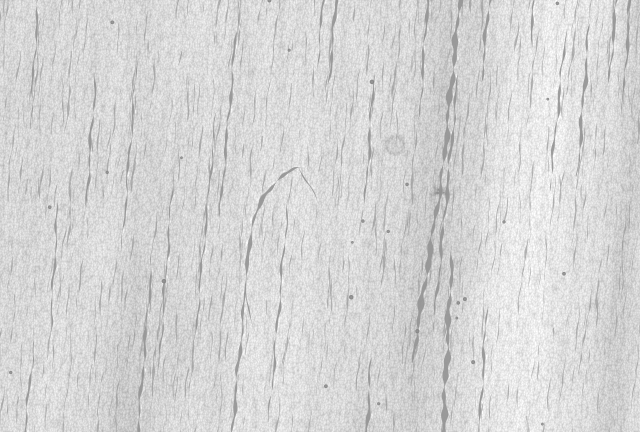
A Shadertoy shader for this texture:

```glsl
// Pale weathered timber: leaning upright grain with ragged splits and worm holes.
// Soft bands of tone carry stretched cellular grain; tapered cracks are scattered
// in jittered cells and columns, then joined by one main split and a curved one.

const float ASPECT = 1.48;         // layout width in units of canvas height
const float LEAN = 0.075;          // sideways drift of the grain per unit height
const float BASE_TONE = 0.852;
const float CRACK_TONE = 0.575;
const float HOLE_TONE = 0.50;
const float RIM_GAIN = 0.10;       // brightness of the frayed crack edges
const float FIBRE_GAIN = 0.10;
const float SPECKLE_GAIN = 0.13;
const int LONG_CRACKS = 24;
const int WORM_HOLES = 26;
const float HOLE_RADIUS = 0.0048;

float hash(vec2 c) {
    vec3 q = fract(c.xyx * 0.1031);
    q += dot(q, q.yzx + 33.33);
    return fract((q.x + q.y) * q.z);
}

float bump(float x, float centre, float spread) {
    float d = (x - centre) / spread;
    return exp(-d * d);
}

// Cellular noise: distance to the nearest jittered point
float cellular(vec2 p) {
    vec2 cell = floor(p);
    float nearest = 4.0;
    for (int j = -1; j <= 1; j++)
    for (int i = -1; i <= 1; i++) {
        vec2 c = cell + vec2(i, j);
        vec2 d = c + vec2(hash(c), hash(c + 57.3)) - p;
        nearest = min(nearest, dot(d, d));
    }
    return sqrt(nearest);
}

// Pixel coverage of a stroke with the given half width
float stroke(float across, float halfWidth) {
    float px = 1.0 / iResolution.y;
    float d = abs(across);
    return clamp((halfWidth - d) / px + 0.5, 0.0, 1.0)
         - clamp((-halfWidth - d) / px + 0.5, 0.0, 1.0);
}

// Ragged crack: x = dark opening, y = pale frayed rim
vec2 ragged(float across, float along, float taper, float width, float seed) {
    across += 0.0022 * sin(along * 38.0 + seed) + 0.001 * sin(along * 97.0 + seed * 2.3);
    float rag = 0.7 + 0.35 * sin(along * 55.0 + seed * 3.0) + 0.3 * sin(along * 143.0 + seed * 5.0);
    float halfWidth = width * taper * max(rag, 0.0);
    float fray = smoothstep(-0.1, 1.0, sin(along * 81.0 + seed) * sin(along * 217.0 + seed * 7.0));
    float rim = bump(across, halfWidth + 0.003, 0.002) * fray * taper;
    return vec2(stroke(across, halfWidth), rim);
}

vec2 split(vec2 p, vec2 top, vec2 foot, float width, float seed) {
    vec2 axis = foot - top, q = p - top;
    float len = length(axis);
    vec2 dir = axis / len;
    float along = dot(q, dir), t = along / len;
    float taper = sqrt(clamp(4.0 * t * (1.0 - t), 0.0, 1.0));
    return ragged(q.y * dir.x - q.x * dir.y, along, taper, width, seed);
}

// Short cracks, one per jittered cell of the leaning grain
float fineCracks(vec2 g, vec2 size, float width, float density, float layer) {
    vec2 cell = floor(g / size);
    float dark = 0.0;
    for (int j = -1; j <= 1; j++)
    for (int i = -1; i <= 1; i++) {
        vec2 c = cell + vec2(i, j), key = c + layer;
        if (hash(key + 3.1) > density) continue;
        vec2 mid = (c + vec2(hash(key), hash(key + 19.7))) * size;
        float reach = size.y * mix(0.15, 0.55, hash(key + 41.3));
        vec2 arm = vec2((hash(key + 8.9) - 0.4) * 0.08, 1.0) * reach;
        float w = width * mix(0.4, 1.0, hash(key + 71.9));
        dark = max(dark, split(g, mid + arm, mid - arm, w, hash(key + 5.5) * 40.0).x);
    }
    return dark;
}

// Long cracks in jittered columns, wider toward the right
vec2 longCracks(vec2 g) {
    vec2 crack = vec2(0.0);
    for (int i = 0; i < LONG_CRACKS; i++) {
        vec2 key = vec2(float(i) * 3.7, 12.4);
        float x = (float(i) + hash(key)) / float(LONG_CRACKS) * ASPECT;
        vec2 mid = vec2(x, hash(key + 23.1) * 1.1 - 0.05);
        vec2 arm = vec2((hash(key + 9.2) - 0.45) * 0.05, 1.0) * mix(0.12, 0.32, hash(key + 31.7));
        float w = mix(0.0018, 0.0034, hash(key + 47.0)) + 0.0011 * x / ASPECT;
        crack = max(crack, split(g, mid + arm, mid - arm, w, float(i) * 2.7));
    }
    return crack;
}

// Main split and the curved crack
vec2 featureCracks(vec2 p) {
    vec2 crack = split(p, vec2(1.075, 1.10), vec2(1.016, 0.52), 0.0062, 1.0);
    crack = max(crack, split(p, vec2(1.018, 0.56), vec2(0.954, 0.16), 0.0065, 4.0));
    crack = max(crack, split(p, vec2(1.047, 0.43), vec2(1.018, -0.15), 0.0065, 8.0));
    crack = max(crack, split(p, vec2(0.69, 0.615), vec2(0.737, 0.53), 0.0014, 2.0));
    vec2 radius = vec2(0.13, 0.25), q = (p - vec2(0.70, 0.36)) / radius;
    float r = max(length(q), 0.01), angle = atan(q.y, -q.x);
    float across = (r - 1.0) * r / length(q / radius);
    float taper = smoothstep(-0.65, 0.25, angle) * (1.0 - smoothstep(1.2, 1.65, angle));
    return max(crack, ragged(across, angle * 0.2, taper, 0.0042, 6.0));
}

float woodTone(vec2 g) {
    float x = g.x / ASPECT, y = g.y;
    float tone = BASE_TONE - 0.075 * bump(x, 0.225, 0.05) * (1.0 - 0.65 * y);
    tone += 0.045 * bump(x, 0.83, 0.09) - 0.06 * bump(x, 0.67, 0.065);
    tone -= 0.055 * bump(x, 0.985, 0.025) + 0.03 * bump(x, 0.02, 0.06);
    tone += 0.01 * sin(x * 31.0 + sin(y * 3.0)) + 0.008 * sin(x * 19.0 - y * 4.0) + 0.006 * sin(x * 83.0);
    tone += 0.05 * (0.45 - cellular(g * vec2(55.0, 5.0)));
    tone += FIBRE_GAIN * (0.47 - cellular(g * vec2(150.0, 48.0)));
    return tone + SPECKLE_GAIN * (0.47 - cellular(g * vec2(240.0, 175.0) + 31.0));
}

void mainImage(out vec4 fragColor, in vec2 fragCoord) {
    vec2 p = fragCoord / iResolution.y;
    vec2 g = vec2(p.x - LEAN * (p.y - 0.5), p.y);
    float tone = woodTone(g);

    // Faint knot ring and the dark knot on the main split
    float ring = length(p - vec2(0.914, 0.664));
    vec2 k = p - vec2(1.02, 0.555);
    float star = length(k * vec2(0.65, 1.4)) + 0.004 * sin(atan(k.y, k.x) * 5.0);
    tone -= 0.09 * bump(ring, 0.02, 0.005) + 0.05 * bump(ring, 0.0, 0.018) + 0.20 * bump(star, 0.0, 0.011);

    // Cracks, from hairlines to open splits
    float hair = fineCracks(g, vec2(0.027, 0.11), 0.0017, 0.75, 0.0);
    hair = max(hair, fineCracks(g, vec2(0.06, 0.24), 0.0026, 0.8, 130.0));
    vec2 crack = max(longCracks(g), featureCracks(p));
    tone = mix(tone, CRACK_TONE, max(hair * 0.65, crack.x * 0.9)) + RIM_GAIN * crack.y * (1.0 - crack.x);

    // Worm holes, denser toward the right
    for (int i = 0; i < WORM_HOLES; i++) {
        vec2 key = vec2(float(i) * 5.3, 77.7);
        vec2 hole = vec2(ASPECT * pow(hash(key), 0.6), hash(key + 14.9));
        float size = HOLE_RADIUS * mix(0.6, 1.1, hash(key + 33.3));
        float d = length(p - hole);
        tone = mix(tone, HOLE_TONE + 0.07 * bump(d, 0.0, size * 0.6), stroke(d, size) * 0.9);
    }
    fragColor = vec4(vec3(clamp(tone, 0.0, 1.0)), 1.0);
}
```
